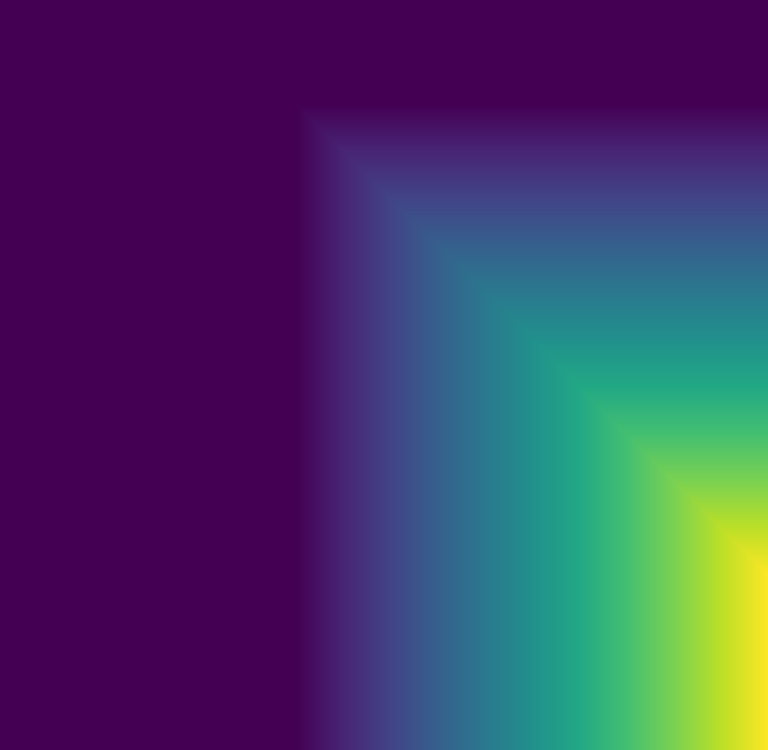
Give the GLSL for this background, as a Shadertoy shader.

```glsl
// A flat violet field with a mitred ramp growing towards the lower right.
// The lesser of a horizontal and a vertical ramp gives the height, which
// is coloured from violet through blue, teal and green to yellow.

// Evenly spaced colour stops, blended linearly
vec3 heightColor(float height) {
    const vec3 stops[11] = vec3[11](
        vec3(0.267, 0.004, 0.329), vec3(0.282, 0.145, 0.463),
        vec3(0.255, 0.267, 0.529), vec3(0.208, 0.376, 0.553),
        vec3(0.165, 0.471, 0.557), vec3(0.129, 0.565, 0.549),
        vec3(0.133, 0.659, 0.518), vec3(0.263, 0.749, 0.443),
        vec3(0.478, 0.820, 0.318), vec3(0.733, 0.875, 0.153),
        vec3(0.992, 0.906, 0.145));
    float position = clamp(height, 0.0, 1.0) * 10.0;
    int index = min(int(position), 9);
    return mix(stops[index], stops[index + 1], position - float(index));
}

void mainImage(out vec4 fragColor, in vec2 fragCoord) {
    vec2 uv = fragCoord / iResolution.xy;

    // Ramps rightwards and downwards from the corner of the flat field
    float rightRamp = (uv.x - 0.387) / 0.613;
    float downRamp = (0.860 - uv.y) / 0.626;

    // Their minimum creases along the diagonal
    float height = min(rightRamp, downRamp);
    fragColor = vec4(heightColor(height), 1.0);
}
```
